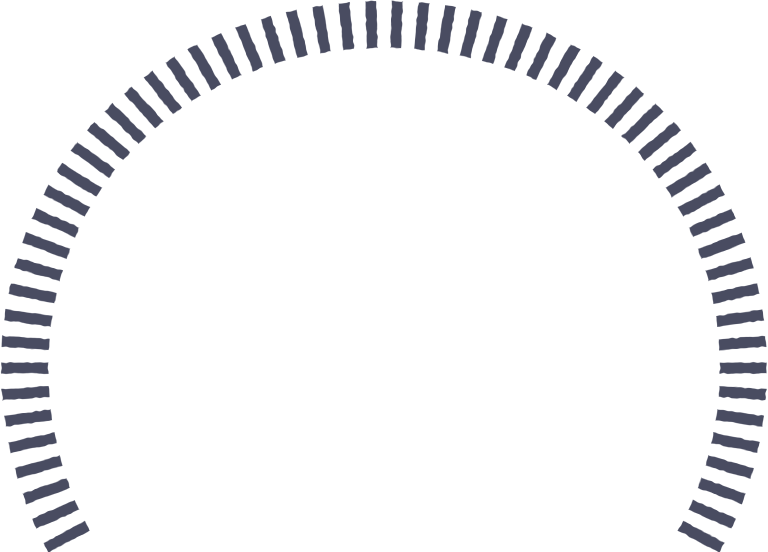
This background is drawn by a Shadertoy shader. Its source:

```glsl
// A dial of short dark ticks on white, open at the bottom.
// One side is looped as rotated boxes at equal angles and mirrored;
// the crown is slightly flattened and the edges are roughened by noise.

#define RADIUS 0.651
#define CENTER_Y 0.3333
#define STEP_DEGREES 4.0
#define FIRST_TICK -7
#define LAST_TICK 22
#define HALF_SIZE vec2(0.0424, 0.0098)
#define CROWN_DROP 0.0285
#define ROUGHNESS 0.0022
#define GRAIN 130.0
#define INK vec3(0.288, 0.300, 0.382)
#define PAPER vec3(1.0)

float hash(vec2 p) {
    vec3 q = fract(vec3(p.xyx) * 0.1031);
    q += dot(q, q.yzx + 33.33);
    return fract((q.x + q.y) * q.z);
}

float valueNoise(vec2 p) {
    vec2 cell = floor(p);
    vec2 f = fract(p);
    f = f * f * (3.0 - 2.0 * f);
    float low = mix(hash(cell), hash(cell + vec2(1.0, 0.0)), f.x);
    float high = mix(hash(cell + vec2(0.0, 1.0)), hash(cell + 1.0), f.x);
    return mix(low, high, f.y);
}

float boxDistance(vec2 p, vec2 halfSize) {
    vec2 d = abs(p) - halfSize;
    return length(max(d, 0.0)) + min(max(d.x, d.y), 0.0);
}

// Distance to the nearest tick, with p mirrored to the right half
float dialDistance(vec2 p) {
    float nearest = 1e3;
    for (int i = FIRST_TICK; i <= LAST_TICK; i++) {
        float angle = radians(float(i) * STEP_DEGREES);
        vec2 along = vec2(cos(angle), sin(angle));
        vec2 across = vec2(-along.y, along.x);
        vec2 middle = RADIUS * along;
        float rise = max(along.y, 0.0);
        middle.y -= CROWN_DROP * rise * rise * rise;
        vec2 local = p - middle;
        local = vec2(dot(local, along), dot(local, across));
        nearest = min(nearest, boxDistance(local, HALF_SIZE));
    }
    return nearest;
}

void mainImage(out vec4 fragColor, in vec2 fragCoord) {
    float pixel = 1.0 / iResolution.y;
    vec2 origin = vec2(0.5 * iResolution.x * pixel, CENTER_Y);
    vec2 p = fragCoord * pixel - origin;

    // Hand-cut edge, then a one-pixel blend
    float wobble = (valueNoise((p + 2.0) * GRAIN) - 0.5) * ROUGHNESS;
    float d = dialDistance(vec2(abs(p.x), p.y)) + wobble;
    float coverage = 1.0 - smoothstep(-0.75 * pixel, 0.75 * pixel, d);

    fragColor = vec4(mix(PAPER, INK, coverage), 1.0);
}
```
